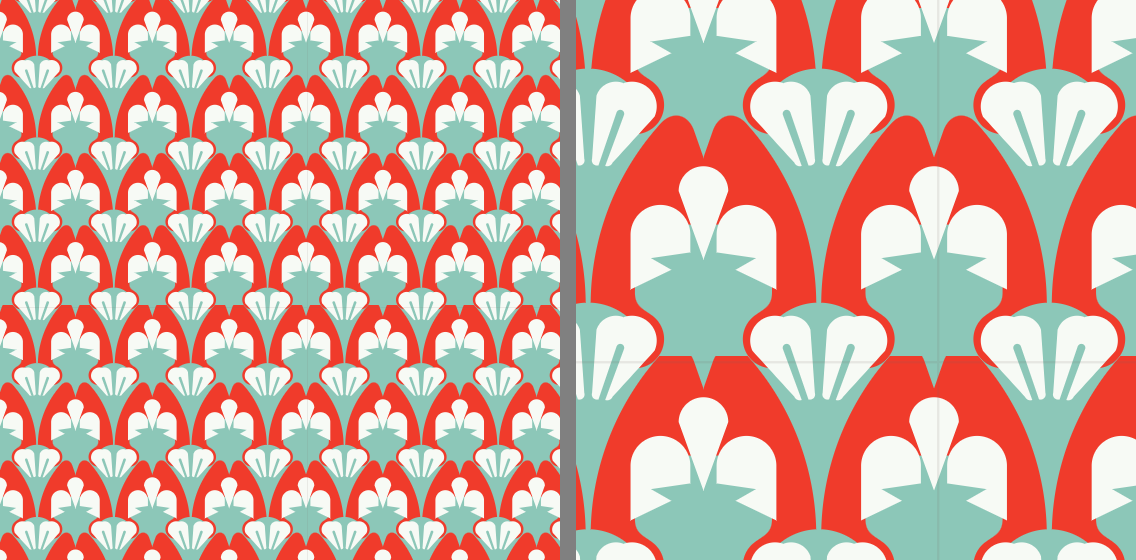
Left, the full canvas; right, a detail of the centre.
Reproduce this pattern procedurally as a WebGL 2 fragment shader.

```glsl
#version 300 es
precision highp float;
// Scalloped floral lattice: red arches, white buds and white fans on mint.

uniform vec2 u_resolution;
out vec4 outColor;

const vec3 MINT = vec3(0.55, 0.78, 0.72);
const vec3 RED = vec3(0.94, 0.23, 0.17);
const vec3 CREAM = vec3(0.97, 0.98, 0.96);
const vec3 SEAM = vec3(0.45, 0.40, 0.38);

// Lengths are in design units; the canvas height spans CANVAS_UNITS.
const float CANVAS_UNITS = 1152.0;
const float CELL_WIDTH = 158.1;
const float FIRST_COLUMN = 155.2;
const float TILE = 632.4;          // four columns by four uneven rows
const float FIRST_ROW = 24.0;
const float ARCH_RISE = 28.0;      // arch height above the top of the bud
const float LINE_HALF_WIDTH = 1.7; // mint stem between arches
const float SEAM_STRENGTH = 0.13;
const float ROW_TOP[4] = float[4](0.0, 165.0, 325.5, 474.0);
const float FAN_SHIFT[4] = float[4](-1.5, 1.5, -10.5, 1.5);

// Capsule whose radius changes from ra to rb.
float taper(vec2 p, vec2 a, vec2 b, float ra, float rb) {
  vec2 ab = b - a;
  float h = clamp(dot(p - a, ab) / dot(ab, ab), 0.0, 1.0);
  return length(p - a - ab * h) - mix(ra, rb, h);
}

// Signed distance to the line a-b, positive on the side of its normal.
float halfPlane(vec2 p, vec2 a, vec2 b) {
  vec2 d = normalize(b - a);
  return dot(p - a, vec2(d.y, -d.x));
}

float filletIntersection(float a, float b, float r) {
  vec2 u = vec2(a, b) + r;
  return min(max(u.x, u.y), 0.0) + length(max(u, 0.0)) - r;
}

float smoothUnion(float a, float b, float k) {
  float h = max(k - abs(a - b), 0.0) / k;
  return min(a, b) - h * h * k * 0.25;
}

// Red arch with a rounded foot; p.x is mirrored, p.y runs down from the bud.
float archShape(vec2 p, vec2 fan, float shift) {
  float edge = CELL_WIDTH * 0.5 - LINE_HALF_WIDTH;
  float outer = length(vec2(p.x + 185.0 - edge, min(p.y - 95.0, 0.0))) - 185.0;
  float notch = -dot(p - vec2(0.0, -6.0), normalize(vec2(20.0, 7.0)));
  float arch = filletIntersection(outer, notch, 20.0);
  float body = max(p.x - 47.0, 40.0 - p.y);
  arch = max(max(arch, -body), p.y - 118.0 - shift);
  float foot = length(p - vec2(47.0, 117.0 + shift)) - 20.0;
  arch = smoothUnion(arch, foot, 12.0);
  // Mint dome behind the fan
  float cone = dot(fan - vec2(30.0, 17.0), normalize(vec2(2.0, 1.0)));
  float dome = max(length(fan - vec2(0.0, 33.0)) - 42.0, cone);
  return max(max(arch, -dome), p.x - edge);
}

// Central drop and a notched side lobe.
float budShape(vec2 p) {
  float drop = taper(p, vec2(0.0, 17.0), vec2(0.0, 64.0), 17.0, 0.0);
  float lobe = taper(p, vec2(29.5, 47.0), vec2(29.5, 90.0), 20.5, 20.5);
  lobe = max(lobe, halfPlane(p, vec2(49.0, 84.0), vec2(22.0, 71.0)));
  vec2 tip = vec2(36.0, 63.0);
  float wedge = max(halfPlane(p, vec2(12.0, 59.5), tip),
                    halfPlane(p, tip, vec2(22.0, 71.0)));
  return min(drop, max(lobe, -wedge));
}

// Two joined petals per side, parted by a slit.
float fanShape(vec2 q) {
  float outer = taper(q, vec2(30.0, 17.0), vec2(13.0, 54.0), 17.0, 4.0);
  float inner = taper(q, vec2(19.0, 14.0), vec2(6.0, 54.0), 14.0, 3.5);
  float slit = taper(q, vec2(22.0, 22.0), vec2(8.5, 60.0), 2.7, 2.2);
  return max(min(outer, inner), -slit);
}

float coverage(float d, float pixel) {
  return clamp(0.5 - d / pixel, 0.0, 1.0);
}

void main() {
  float pixel = CANVAS_UNITS / u_resolution.y;
  vec2 pos = gl_FragCoord.xy * pixel;
  pos.y = CANVAS_UNITS - pos.y;

  // Mirrored column and position within the four-row cycle
  float column = (pos.x - FIRST_COLUMN) / CELL_WIDTH;
  float x = abs(fract(column + 0.5) - 0.5) * CELL_WIDTH;
  float y = mod(pos.y - FIRST_ROW + ARCH_RISE, TILE) - ARCH_RISE;

  float red = 1e4;
  float white = 1e4;
  for (int i = -1; i < 4; i++) {
    int row = (i + 4) % 4;
    float top = ROW_TOP[row] - (i < 0 ? TILE : 0.0);
    float shift = FAN_SHIFT[row];
    vec2 p = vec2(x, y - top);
    vec2 fan = vec2(CELL_WIDTH * 0.5 - x, p.y - 101.0 - shift);
    red = min(red, archShape(p, fan, shift));
    white = min(white, min(budShape(p), fanShape(fan)));
  }

  vec3 color = mix(MINT, RED, coverage(red, pixel));
  color = mix(color, CREAM, coverage(white, pixel));

  // Faint hairlines where the tiles join
  vec2 toSeam = abs(pos - TILE);
  float seam = coverage(min(toSeam.x, toSeam.y) - 0.8, pixel);
  outColor = vec4(mix(color, SEAM, seam * SEAM_STRENGTH), 1.0);
}
```
